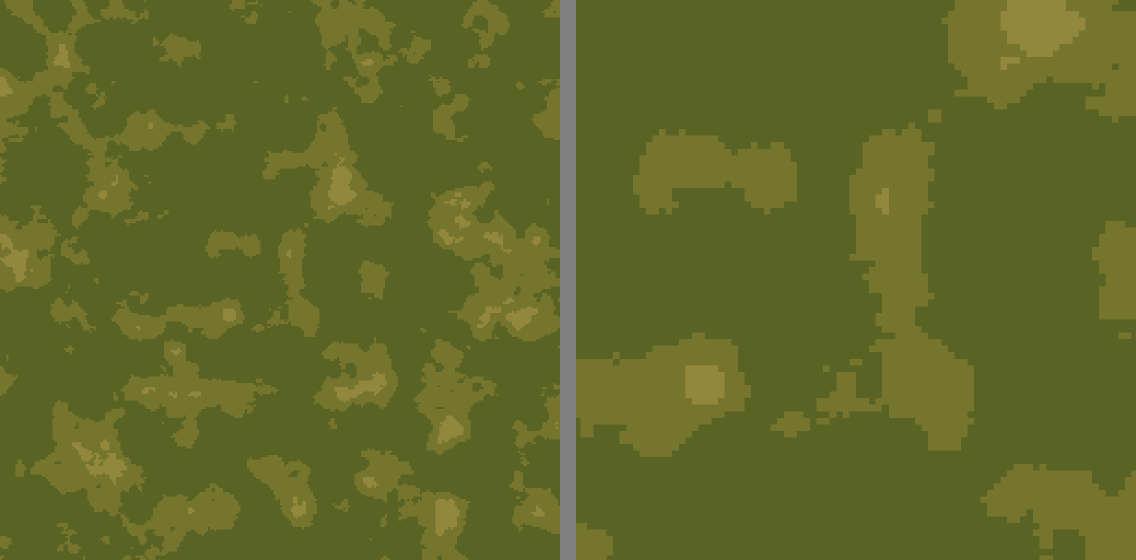
Left, the full canvas; right, a detail of the centre.
Reproduce this texture procedurally as a WebGL 2 fragment shader.

```glsl
#version 300 es
precision highp float;
// Mossy camouflage: blocky patches of fractal noise in three flat olive tones.

uniform vec2 u_resolution;
out vec4 outColor;

const vec3 MOSS_DARK = vec3(0.35, 0.39, 0.14);
const vec3 MOSS_MID = vec3(0.46, 0.46, 0.18);
const vec3 MOSS_LIGHT = vec3(0.57, 0.53, 0.24);

const float BLOCKS = 256.0;          // square blocks across the canvas
const float PATCH_FREQUENCY = 14.6;  // noise cells across the canvas
const int OCTAVES = 5;
const float GAIN = 0.5;
const float MID_LEVEL = 0.586;       // noise height where the mid tone starts
const float LIGHT_LEVEL = 0.757;     // noise height where the light tone starts
const vec2 OCTAVE_SHIFT = vec2(17.3, 9.7);
const int SUBSAMPLES = 2;            // per axis, smooths block edges

float hash(vec2 p) {
  return fract(sin(dot(p, vec2(127.1, 311.7))) * 43758.5453);
}

float valueNoise(vec2 p) {
  vec2 cell = floor(p);
  vec2 f = fract(p);
  vec2 w = f * f * (3.0 - 2.0 * f);
  float bottom = mix(hash(cell), hash(cell + vec2(1.0, 0.0)), w.x);
  float top = mix(hash(cell + vec2(0.0, 1.0)), hash(cell + vec2(1.0)), w.x);
  return mix(bottom, top, w.y);
}

// Octave sum normalised to 0..1
float fractalNoise(vec2 p) {
  float sum = 0.0;
  float total = 0.0;
  float amplitude = 1.0;
  for (int i = 0; i < OCTAVES; i++) {
    sum += amplitude * valueNoise(p);
    total += amplitude;
    amplitude *= GAIN;
    p = p * 2.0 + OCTAVE_SHIFT;
  }
  return sum / total;
}

// Flat tone of the block that holds this point
vec3 mossColor(vec2 uv) {
  vec2 blockCenter = (floor(uv * BLOCKS) + 0.5) / BLOCKS;
  float height = fractalNoise(blockCenter * PATCH_FREQUENCY + OCTAVE_SHIFT);
  vec3 color = mix(MOSS_DARK, MOSS_MID, step(MID_LEVEL, height));
  return mix(color, MOSS_LIGHT, step(LIGHT_LEVEL, height));
}

void main() {
  float canvasSize = min(u_resolution.x, u_resolution.y);
  vec2 pixelCorner = gl_FragCoord.xy - 0.5;
  vec3 color = vec3(0.0);

  // Average a small grid of samples inside the pixel
  for (int y = 0; y < SUBSAMPLES; y++) {
    for (int x = 0; x < SUBSAMPLES; x++) {
      vec2 offset = (vec2(x, y) + 0.5) / float(SUBSAMPLES);
      color += mossColor((pixelCorner + offset) / canvasSize);
    }
  }
  outColor = vec4(color / float(SUBSAMPLES * SUBSAMPLES), 1.0);
}
```
